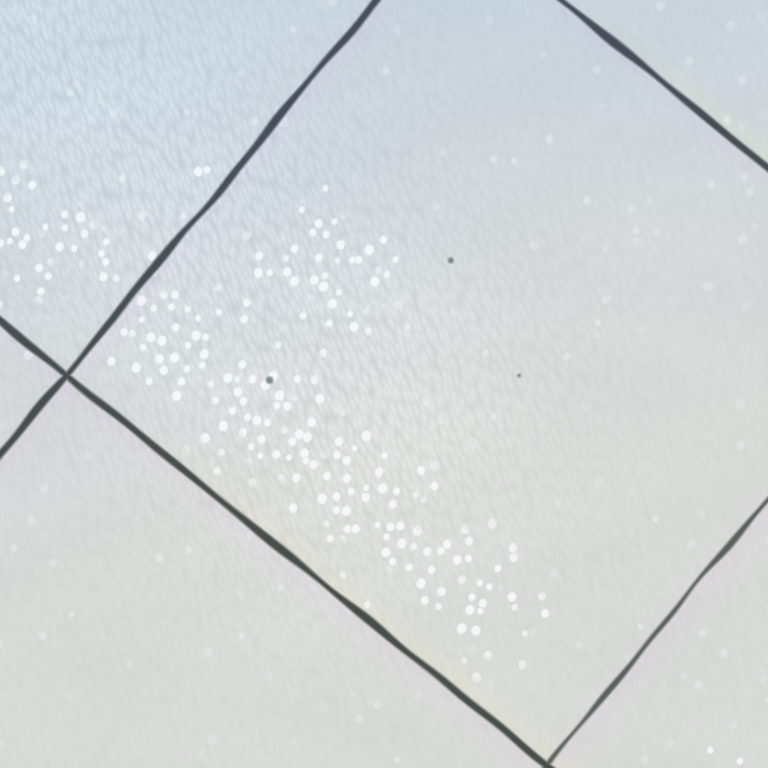
Write a Shadertoy shader that draws this texture.

```glsl
vec2 hash2(vec2 c) {
    vec3 h = fract(c.xyx * vec3(0.1031, 0.1030, 0.0973));
    h += dot(h, h.yzx + 33.33);
    return fract((h.xx + h.yz) * h.zy);
}

// Cellular noise: distance to the nearest point, and that point's random id
vec2 cellular(vec2 p, float jitter) {
    vec2 cell = floor(p), nearest = vec2(8.0, 0.0);
    for (int y = -1; y <= 1; y++)
    for (int x = -1; x <= 1; x++) {
        vec2 c = cell + vec2(x, y);
        float d = length(c + 0.5 + jitter * (hash2(c) - 0.5) - p);
        if (d < nearest.x) nearest = vec2(d, hash2(c + 71.0).x);
    }
    return nearest;
}

float segmentDistance(vec2 p, vec2 a, vec2 b) {
    vec2 ab = b - a;
    return length(p - a - ab * clamp(dot(p - a, ab) / dot(ab, ab), 0.0, 1.0));
}

float blob(float d, float radius) {
    return exp(-d * d / (radius * radius));
}

// Where the wet sheen breaks up into glints
float glintDensity(vec2 p) {
    float band = blob(segmentDistance(p, vec2(0.20, 0.58), vec2(0.63, 0.21)), 0.060);
    float patches = blob(length(p - vec2(0.42, 0.65)), 0.075)
                  + blob(length(p - vec2(0.06, 0.68)), 0.080)
                  + 0.6 * blob(length(p - vec2(0.27, 0.77)), 0.040)
                  + 0.4 * blob(length(p - vec2(0.93, 0.01)), 0.050);
    return 0.75 * band + 0.85 * patches;
}

void mainImage(out vec4 fragColor, in vec2 fragCoord) {
    vec2 p = fragCoord / iResolution.xy;
    float pixel = 1.0 / iResolution.y;

    // Skewed tile lattice with slightly uneven joints
    vec2 warped = p + 0.0012 * vec2(sin(p.y * 31.0) + 0.5 * sin(p.y * 83.0),
                                    sin(p.x * 27.0) + 0.5 * sin(p.x * 74.0));
    mat2 lattice = mat2(0.626, -0.508, 0.501, 0.605);
    vec2 tile = inverse(lattice) * (warped - vec2(0.086, 0.512));
    vec2 joint = round(tile);
    vec2 offset = (tile - joint) * vec2(0.806, 0.785);
    vec2 seam = abs(offset);

    // Cool light from the upper left over pale grey
    float cool = smoothstep(0.18, 0.85, 0.85 * p.y - 0.22 * p.x
               + 0.03 * sin(p.x * 9.0 + 2.0 * sin(p.y * 7.0)));
    vec3 color = mix(vec3(0.846, 0.852, 0.846), vec3(0.775, 0.825, 0.870), cool);
    color += 0.006 * sin(p.x * 13.0 + 3.0 * sin(p.y * 11.0)) * sin(p.y * 17.0 - p.x * 5.0);

    // Fine slanted streaks, strongest in the sheen
    float sheen = blob(segmentDistance(p, vec2(0.02, 0.95), vec2(0.45, 0.50)), 0.24);
    vec2 grain = cellular(vec2((p.x + 0.35 * p.y) * 150.0, p.y * 55.0), 1.0);
    color += (0.5 - grain.x) * mix(0.018, 0.085, sheen) + (grain.y - 0.5) * 0.008;
    color += 0.018 * sheen;

    // Small white glints in loose slanted rows
    vec2 glint = cellular(mat2(0.96, 0.28, -0.28, 0.96) * p * vec2(54.0, 48.0), 0.65);
    float density = glintDensity(p);
    float radius = 0.17 + 0.13 * fract(glint.y * 37.0);
    float lit = smoothstep(0.06 + 50.0 * pixel, -0.06, glint.x - radius);
    lit *= smoothstep(-0.10, 0.12, density - glint.y);
    color = mix(color, vec3(0.96, 0.98, 0.98), 0.92 * lit);

    // Dark specks of grit
    vec3 specks[3] = vec3[3](vec3(0.587, 0.661, 0.0042),
                             vec3(0.351, 0.505, 0.0052), vec3(0.676, 0.511, 0.0027));
    for (int i = 0; i < 3; i++) {
        float d = length(p - specks[i].xy) - specks[i].z;
        color = mix(color, vec3(0.40, 0.45, 0.46), 0.8 * smoothstep(0.002, -0.003, d));
    }

    // Warm and violet fringes beside the joints
    color += vec3(0.015, 0.012, -0.035) * exp(-abs(offset.y - 0.013) * 90.0) * smoothstep(0.0, 0.6, tile.x);
    color += vec3(0.008, -0.018, 0.010) * exp(-abs(offset.x - 0.012) * 130.0);
    color += vec3(0.004, -0.020, 0.008) * exp(-abs(offset.y + 0.010) * 130.0);

    // Joints: worn width, soft shoulders, and a thinner, paler far side
    float wear = 0.0006 * (sin(p.x * 41.0) + sin(p.y * 67.0 + 1.0));
    float far = step(0.5, joint.x);
    vec2 halfWidth = vec2(mix(0.0047, 0.0034, far), 0.0047) + wear;
    vec2 cover = 1.0 - smoothstep(halfWidth - 0.0018 - pixel, halfWidth + 0.0012 + pixel, seam);
    cover *= vec2(mix(0.95, 0.82, far), 0.95);
    vec3 jointColor = mix(vec3(0.25, 0.28, 0.26), vec3(0.25, 0.28, 0.34), cool);
    color = mix(color, jointColor, max(cover.x, cover.y));

    fragColor = vec4(clamp(color, 0.0, 1.0), 1.0);
}
```
